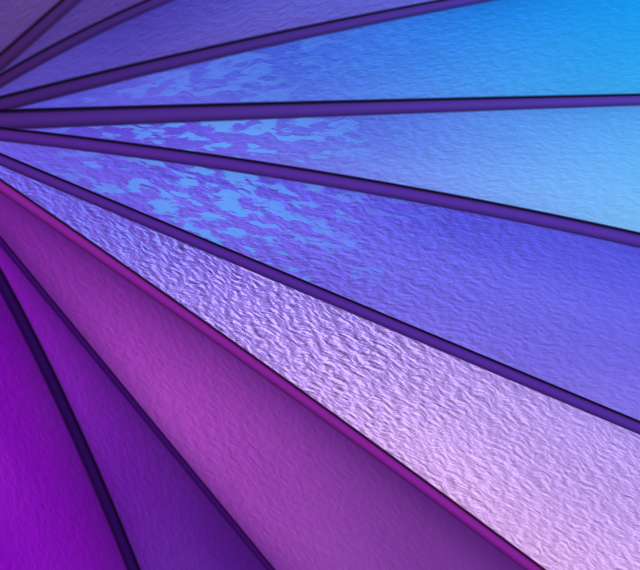
This background is drawn by a Shadertoy shader. Its source:

```glsl
// A fan of curved satin panels split by glossy ribs, shading from blue to violet.
#define RIBS 9
#define HUB vec2(0.0, 0.77)
#define REACH 1.15
#define FLECK_COLOR vec3(0.38, 0.64, 0.98)
#define SHEEN_COLOR vec3(0.90, 0.78, 1.00)
#define RIB_COOL vec3(0.30, 0.30, 0.80)
#define SHADOW_COLOR vec3(0.22, 0.06, 0.36)
#define RELIEF 0.95
#define FLECK_SCALE vec2(36.0, 125.0)
#define GRAIN_SCALE vec2(85.0, 210.0)

// Each rib: height at the left, slope, bend, half width.
const vec4 ribShape[RIBS] = vec4[RIBS](
    vec4(0.890, 0.88, 0.0, 0.013), vec4(0.858, 0.59, -0.3, 0.011),
    vec4(0.817, 0.26, -0.045, 0.014), vec4(0.790, 0.036, -0.004, 0.018),
    vec4(0.765, -0.11, -0.05, 0.012), vec4(0.721, -0.42, 0.0, 0.010),
    vec4(0.675, -0.685, -0.035, 0.010), vec4(0.578, -1.215, 0.0, 0.005),
    vec4(0.510, -1.82, -1.5, 0.010));
const vec3 ribTint[RIBS] = vec3[RIBS](
    vec3(0.20, 0.09, 0.27), vec3(0.19, 0.09, 0.30), vec3(0.20, 0.10, 0.34),
    vec3(0.23, 0.12, 0.40), vec3(0.25, 0.12, 0.44), vec3(0.25, 0.12, 0.45),
    vec3(0.42, 0.11, 0.48), vec3(0.18, 0.04, 0.32), vec3(0.13, 0.03, 0.26));
// Panel colours beside the hub and at the rim, top to bottom.
const vec3 panelNear[RIBS + 1] = vec3[RIBS + 1](
    vec3(0.33, 0.23, 0.54), vec3(0.31, 0.23, 0.58), vec3(0.32, 0.27, 0.70),
    vec3(0.36, 0.35, 0.86), vec3(0.39, 0.32, 0.87), vec3(0.42, 0.36, 0.89),
    vec3(0.44, 0.37, 0.91), vec3(0.44, 0.13, 0.58), vec3(0.59, 0.09, 0.77), vec3(0.46, 0.05, 0.64));
const vec3 panelFar[RIBS + 1] = vec3[RIBS + 1](
    vec3(0.38, 0.35, 0.78), vec3(0.38, 0.36, 0.84), vec3(0.34, 0.46, 0.94),
    vec3(0.12, 0.61, 0.93), vec3(0.38, 0.69, 0.96), vec3(0.40, 0.38, 0.89),
    vec3(0.76, 0.62, 0.93), vec3(0.52, 0.25, 0.64), vec3(0.36, 0.14, 0.60), vec3(0.54, 0.08, 0.76));

float hash(vec2 p) { return fract(sin(dot(p, vec2(127.1, 311.7))) * 43758.5); }

float noise(vec2 p) {
    vec2 i = floor(p), f = fract(p);
    f = f * f * (3.0 - 2.0 * f);
    return mix(mix(hash(i), hash(i + vec2(1, 0)), f.x),
               mix(hash(i + vec2(0, 1)), hash(i + vec2(1, 1)), f.x), f.y);
}

float fbm(vec2 p) {
    float sum = 0.0, amp = 0.53;
    for (int i = 0; i < 4; i++, amp *= 0.5) {
        sum += amp * noise(p);
        p = mat2(0.9, 0.44, -0.44, 0.9) * p * 2.03 + 7.3;
    }
    return sum;
}

float bell(float x, float center, float width) {
    float k = (x - center) / width;
    return exp(-k * k);
}

// Signed distance to a rib's centre line, positive above it.
float ribDistance(vec2 p, vec4 rib) {
    float slope = rib.y + 2.0 * rib.z * p.x;
    return (p.y - rib.x - p.x * (rib.y + rib.z * p.x)) / sqrt(1.0 + slope * slope);
}

vec3 panelColor(vec2 p, int panel, float t, float above, float below) {
    float v = above / (above + below);
    float warm = panel > 6 ? 1.0 : 0.0;
    float ramp = panel < 5 ? smoothstep(0.15, 1.08, t) : smoothstep(0.0, 0.9, t);
    vec3 color = mix(panelNear[panel], panelFar[panel], ramp);
    if (panel == 7) color += vec3(0.16, 0.07, 0.12) * bell(t, 0.5, 0.32);
    color += (1.0 - warm) * vec3(0.13, 0.08, 0.02) * (v - 0.45) * t * 1.6;
    // Satin relief running along the panel.
    float slope = 0.5 * (ribShape[max(panel - 1, 0)].y + ribShape[min(panel, RIBS - 1)].y);
    vec2 along = normalize(vec2(1.0, slope));
    vec2 q = vec2(dot(p, along), dot(p, vec2(-along.y, along.x)));
    q += 0.007 * (vec2(noise(q * 45.0), noise(q * 45.0 + 19.0)) - 0.5);
    vec2 grain = q * GRAIN_SCALE;
    float relief = fbm(grain) - fbm(grain + vec2(0.3, 0.6));
    float gloss = panel == 6 ? 1.0 : (panel == 5 ? 0.50 : 0.26);
    color *= 1.0 + RELIEF * gloss * (0.35 + 0.65 * bell(t, 0.5, 0.38)) * relief;
    color += 0.05 * (noise(q * vec2(5.0, 14.0)) - 0.5);
    // Broken cyan reflections near the hub, pale sheen on the bright panel.
    float fleckGain = panel == 4 || panel == 5 ? 0.9 : (panel == 3 ? 0.4 : 0.0);
    float zone = bell(t, 0.34, 0.25);
    float fleck = fbm(q * FLECK_SCALE) + 0.16 * (zone - 0.75) - 0.10 * (v - 0.45);
    color = mix(color, FLECK_COLOR, smoothstep(0.48, 0.66, fleck) * zone * fleckGain);
    float sheen = panel == 6 ? smoothstep(0.02, 0.25, relief) * bell(t, 0.5, 0.45) : 0.0;
    color = mix(color, mix(FLECK_COLOR, SHEEN_COLOR, smoothstep(0.15, 0.5, t)), 0.7 * sheen);
    // Shade below the upper rib, and the fold at the lower rib.
    float shade = mix(0.25, 0.72, warm) * exp(-above / mix(0.014, 0.01 + 0.085 * t, warm));
    float fold = mix(0.08, 0.55, warm) * exp(-below / 0.022);
    return mix(color, SHADOW_COLOR, max(shade, fold));
}

void mainImage(out vec4 fragColor, in vec2 fragCoord) {
    vec2 p = fragCoord / iResolution.y;
    float t = clamp(length(p - HUB) / REACH, 0.0, 1.0);
    // Find the panel and its distance to the ribs on either side.
    int panel = 0;
    float above = 0.3, below = 0.3;
    for (int i = 0; i < RIBS; i++) {
        float d = ribDistance(p, ribShape[i]);
        if (d < 0.0) { panel = i + 1; above = min(above, -d); }
        else below = min(below, d);
    }
    vec3 color = panelColor(p, panel, t, above, below);
    // Rounded ribs with a dark upper seam.
    for (int i = 0; i < RIBS; i++) {
        float k = float(i), d = ribDistance(p, ribShape[i]);
        float width = ribShape[i].w * mix(1.0, i < 4 ? 0.55 : 1.1, t);
        float s = clamp(d / width, -1.0, 1.0);
        vec3 body = mix(ribTint[i], RIB_COOL, 0.75 * t * max(0.0, 1.0 - k / 6.0));
        body *= (1.25 - 0.6 * s * s) * (1.0 - 0.65 * smoothstep(0.45, 0.9, s));
        float soft = 1.0 / iResolution.y + 0.0006 * abs(k - 5.0);
        color = mix(color, body, 1.0 - smoothstep(-soft, soft, abs(d) - width));
    }
    fragColor = vec4(clamp(color, 0.0, 1.0), 1.0);
}
```
